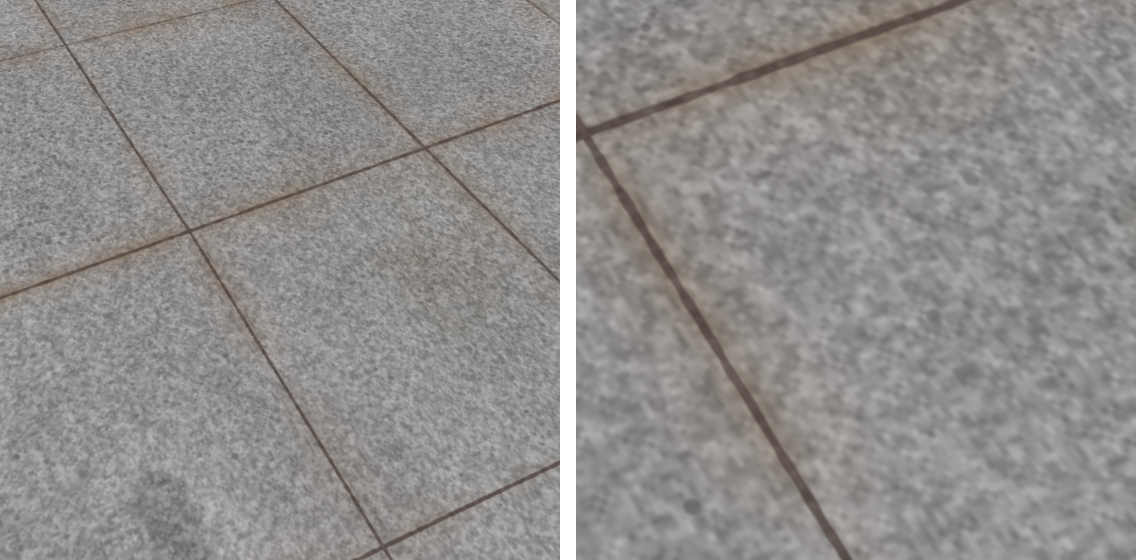
Left, the full canvas; right, a detail of the centre.
This texture is drawn by a WebGL 1 fragment shader. Its source:

```glsl
precision highp float;
// Worn grey granite paving slabs in perspective, with dark joints, rusty edges, pits and stains.

uniform vec2 u_resolution;

// Colours
const vec3 STONE = vec3(0.572, 0.566, 0.563);
const vec3 JOINT = vec3(0.335, 0.290, 0.270);
const vec3 RUST = vec3(0.535, 0.470, 0.405);
const vec3 PIT = vec3(0.365, 0.355, 0.355);
const vec3 WARM_STAIN = vec3(0.515, 0.495, 0.465);
const vec3 SCRATCH = vec3(0.670, 0.660, 0.645);

// Projection from canvas to slab units, one row each for u, v and depth
const vec3 ROW_U = vec3(0.4150, 0.2765, -0.3028);
const vec3 ROW_V = vec3(-0.1692, 0.4791, -0.2240);
const vec3 ROW_W = vec3(-0.0156, -0.1581, 0.3438);
const vec2 SETTLING = vec2(0.036, 0.055);  // skew of the nearest row of slabs
const float FAR_COLUMN = 0.885;            // scale of the columns past the first

// Sizes in canvas units, densities in cells per slab
const float JOINT_HALF = 0.0027;
const float JOINT_WOBBLE = 0.0016;
const float RUST_REACH = 0.017;
const float GRAIN_CELLS = 75.0;
const float GRAIN_AMOUNT = 0.145;
const float PIT_CELLS = 46.0;
const float SLAB_VARIATION = 0.022;

float hash(vec2 p) {
  vec3 q = fract(vec3(p.xyx) * vec3(0.1031, 0.1030, 0.0973));
  q += dot(q, q.yzx + 33.33);
  return fract((q.x + q.y) * q.z);
}

float noise(vec2 p) {
  vec2 i = floor(p), f = fract(p);
  f = f * f * (3.0 - 2.0 * f);
  return mix(mix(hash(i), hash(i + vec2(1.0, 0.0)), f.x),
             mix(hash(i + vec2(0.0, 1.0)), hash(i + 1.0), f.x), f.y);
}

float fbm(vec2 p) {
  float sum = 0.0, gain = 0.5;
  for (int i = 0; i < 4; i++) {
    sum += gain * noise(p);
    p = mat2(1.6, 1.2, -1.2, 1.6) * p + 7.3;
    gain *= 0.5;
  }
  return sum / 0.9375;
}

vec2 toSlab(vec2 p) {
  vec3 h = vec3(p, 1.0);
  vec2 s = vec2(dot(ROW_U, h), dot(ROW_V, h)) / dot(ROW_W, h);
  s += max(-s.y, 0.0) * SETTLING * vec2(1.0 - s.x, s.x);
  s.x = min(s.x, 1.0) + max(s.x - 1.0, 0.0) * FAR_COLUMN;
  return s;
}

float segmentDistance(vec2 p, vec2 a, vec2 b) {
  vec2 ab = b - a;
  return length(p - a - ab * clamp(dot(p - a, ab) / dot(ab, ab), 0.0, 1.0));
}

// Scattered pits: one random dot in some of the cells
float pits(vec2 s, float density, float soft) {
  vec2 base = floor(s * PIT_CELLS);
  float cover = 0.0;
  for (int j = -1; j <= 1; j++) {
    for (int i = -1; i <= 1; i++) {
      vec2 cell = base + vec2(float(i), float(j));
      vec2 centre = cell + vec2(hash(cell + 11.0), hash(cell + 57.0));
      float size = mix(0.12, 0.42, pow(hash(cell + 91.0), 2.0));
      float dot_ = 1.0 - smoothstep(size - soft, size + soft, length(s * PIT_CELLS - centre));
      cover = max(cover, dot_ * step(hash(cell + 23.0), density) * mix(0.4, 1.0, hash(cell + 5.0)));
    }
  }
  return cover;
}

void main() {
  vec2 p = gl_FragCoord.xy / u_resolution;
  float pixel = 1.0 / u_resolution.y;
  vec2 s = toSlab(p);
  vec2 slab = floor(s), line = floor(s + 0.5);

  // Distance to the joints, brought back to canvas units
  const float STEP = 0.001;
  vec2 dx = (toSlab(p + vec2(STEP, 0.0)) - s) / STEP;
  vec2 dy = (toSlab(p + vec2(0.0, STEP)) - s) / STEP;
  vec2 slope = sqrt(dx * dx + dy * dy);
  vec2 d = abs(s - line) / slope;

  // Stone tone, mottling and grain
  float mottle = fbm(s * 3.2 + 4.0);
  vec3 color = STONE + (hash(slab + 3.0) - 0.5) * SLAB_VARIATION;
  color += (mottle - 0.5) * 0.09;
  color += vec3(-0.005, 0.0, 0.005) * (noise(s * 2.0 + 31.0) - 0.4) * 2.0;
  float warm = exp(-dot(s - vec2(0.65, -0.32), s - vec2(0.65, -0.32)) * 9.0);
  color = mix(color, WARM_STAIN, warm * smoothstep(0.3, 0.75, fbm(s * 5.0 + 19.0)) * 0.75);

  // Damp oval mark with a pale rim, and pale scratches
  float mark = segmentDistance(p, vec2(0.289, 0.108), vec2(0.335, -0.02)) - 0.050;
  mark += (noise(p * 45.0) - 0.5) * 0.010;
  color += 0.025 * exp(-abs(mark - 0.03) * 22.0);
  color -= 0.078 * (1.0 - smoothstep(-0.008, 0.008, mark));
  float scratch = min(segmentDistance(p, vec2(-0.02, 0.278), vec2(0.27, 0.425)),
                      segmentDistance(p, vec2(0.78, 0.79), vec2(0.85, 0.825)));
  scratch += (noise(p * 60.0) - 0.5) * 0.005;
  color = mix(color, SCRATCH, (1.0 - smoothstep(0.001, 0.006, scratch)) * 0.5 * noise(p * 22.0 + 3.0));

  float grain = noise(s * GRAIN_CELLS) - 0.5 + 0.9 * (noise(s * GRAIN_CELLS * 1.9 + 40.0) - 0.5);
  color += grain * GRAIN_AMOUNT;

  // Pits gather in clusters, mostly on the far slabs
  float cluster = smoothstep(0.42, 0.72, fbm(s * 4.0 + 60.0));
  float density = mix(0.025, 0.13 + 0.40 * cluster, smoothstep(-0.03, 0.03, s.y));
  float soft = 0.12 + pixel * PIT_CELLS * max(slope.x, slope.y) * 0.4;
  color = mix(color, PIT, pits(s, density, soft) * 0.68);

  // Rust spreading from the joints in patches
  vec2 spread = exp(-d / RUST_REACH);
  float rust = max(spread.x * 0.75, spread.y) * smoothstep(0.2, 0.75, fbm(s * 6.0 + 80.0));
  color = mix(color, RUST + grain * 0.08, rust * 0.95);

  // Joints: wider near the viewer, thin and faint on the far lines
  vec2 halfWidth = JOINT_HALF * vec2(1.15 - 0.35 * p.y, 1.0 - 0.38 * line.y);
  vec2 strength = vec2(line.x > 1.5 ? 0.55 : 0.86, line.y > 0.5 ? 0.55 : 0.88);
  d += (noise(p * 95.0 + 13.0) - 0.5) * JOINT_WOBBLE;
  vec2 blur = vec2(0.0011 + pixel * 0.5);
  vec2 cover = (1.0 - smoothstep(halfWidth - blur, halfWidth + blur, d)) * strength;
  color = mix(color, JOINT + grain * 0.06, max(cover.x, cover.y));

  gl_FragColor = vec4(clamp(color, 0.0, 1.0), 1.0);
}
```
